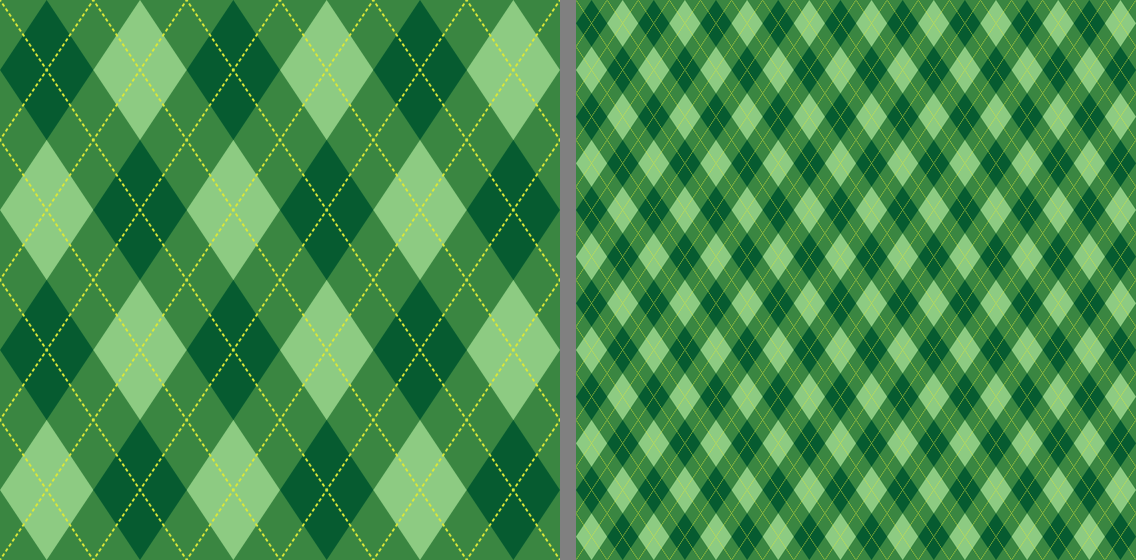
Left: one tile. Right: repeated 3 by 3.
Write a Shadertoy shader that draws this pattern.

```glsl
// Green argyle: checkered light and dark diamonds crossed by dashed yellow stitching
#define CELLS vec2(6.0, 4.0)          // diamonds across and down, both even
#define DASHES 28.0                   // stitches per cell diagonal
#define DASH_FILL 0.58                // stitched part of each dash period
#define STITCH_WIDTH 0.0033           // thread width in canvas units
#define BASE_GREEN vec3(0.227, 0.525, 0.255)
#define LIGHT_GREEN vec3(0.553, 0.796, 0.510)
#define DARK_GREEN vec3(0.022, 0.357, 0.188)
#define THREAD_YELLOW vec3(0.860, 0.905, 0.215)

// Antialiased inside mask of a signed distance in canvas units
float coverage(float dist, float pixel) {
    return clamp(0.5 - dist / pixel, 0.0, 1.0);
}

// Dashed cell diagonal; slope is +1 or -1 in cell units
float stitch(vec2 p, float slope, float pixel) {
    float scale = length(CELLS);
    float offset = p.x - slope * p.y;
    offset -= round(offset);

    // Project onto the thread so that dash ends are square
    float along = p.x - offset * CELLS.x * CELLS.x / dot(CELLS, CELLS);
    float phase = along * DASHES;
    float period = length(1.0 / CELLS) / DASHES;
    float dashDist = (abs(phase - round(phase)) - 0.5 * DASH_FILL) * period;
    float threadDist = abs(offset) / scale - 0.5 * STITCH_WIDTH;
    return coverage(threadDist, pixel) * coverage(dashDist, pixel);
}

void mainImage(out vec4 fragColor, in vec2 fragCoord) {
    vec2 p = fragCoord / iResolution.xy * CELLS;
    float pixel = 1.0 / min(iResolution.x, iResolution.y);

    // Diamonds fill their cells and alternate like a checkerboard
    vec2 cell = floor(p);
    vec2 local = abs(p - cell - 0.5);
    float diamondDist = (local.x + local.y - 0.5) / length(CELLS);
    float parity = mod(cell.x + cell.y, 2.0);
    vec3 diamondColor = mix(LIGHT_GREEN, DARK_GREEN, parity);
    vec3 color = mix(BASE_GREEN, diamondColor, coverage(diamondDist, pixel));

    // Stitching crosses at diamond centres and cell corners
    float thread = max(stitch(p, 1.0, pixel), stitch(p, -1.0, pixel));
    color = mix(color, THREAD_YELLOW, thread);

    fragColor = vec4(color, 1.0);
}
```
